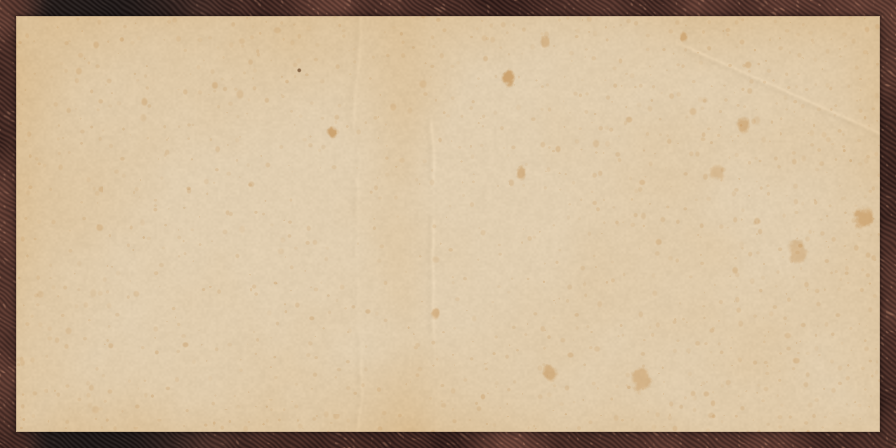
A Shadertoy shader for this texture:

```glsl
// Aged, stained parchment sheet set in a dark brown twill frame.

float hash(vec2 p) {
    vec3 q = fract(p.xyx * vec3(0.1031, 0.1030, 0.0973));
    q += dot(q, q.yzx + 33.33);
    return fract((q.x + q.y) * q.z);
}

float noise(vec2 p) {
    vec2 i = floor(p), f = fract(p);
    f = f * f * (3.0 - 2.0 * f);
    return mix(mix(hash(i), hash(i + vec2(1, 0)), f.x),
               mix(hash(i + vec2(0, 1)), hash(i + 1.0), f.x), f.y);
}

float fbm(vec2 p) {
    float sum = 0.0, gain = 0.5;
    for (int k = 0; k < 4; k++) {
        sum += gain * noise(p);
        p = mat2(1.6, 1.2, -1.2, 1.6) * p + 7.3;
        gain *= 0.5;
    }
    return sum;
}

float bell(float d, float width) {
    d /= width;
    return exp(-min(d * d, 60.0));
}

// Soft-edged blot with a ragged outline
float stain(vec2 p, vec2 centre, float radius) {
    vec2 d = (p - centre) * vec2(1.1, 0.9);
    float ragged = length(d) + radius * 1.1 * (fbm(p * 55.0) - 0.47);
    return 1.0 - smoothstep(radius * 0.55, radius + 0.003, ragged);
}

// Randomly sized specks, one candidate per grid cell
float specks(vec2 p, float cells, float density, float size) {
    vec2 g = p * cells, id = floor(g);
    float sum = 0.0;
    for (int j = -1; j <= 1; j++)
    for (int i = -1; i <= 1; i++) {
        vec2 c = id + vec2(i, j);
        vec2 spot = c + vec2(hash(c + 11.7), hash(c + 47.3));
        float radius = size * (0.4 + hash(c + 83.1));
        float d = length((g - spot) * vec2(1.0, 0.75 + 0.5 * hash(c + 5.9)));
        float shown = step(hash(c + 29.5), density) * (0.3 + 0.7 * hash(c + 61.0));
        sum = max(sum, shown * (1.0 - smoothstep(radius * 0.5, radius * 1.2, d)));
    }
    return sum;
}

// Thin raised fold: bright ridge beside a faint shadow
float fold(float d, float width) {
    return bell(d, width) - 0.6 * bell(d + 2.2 * width, 1.6 * width);
}

vec3 parchment(vec2 p, float aspect) {
    float edge = max(min(min(p.x, aspect - p.x), min(p.y, 1.0 - p.y)) - 0.036, 0.0);
    float right = smoothstep(0.9, 1.9, p.x);

    // Warm aging towards the rim, upper right and central fold
    float age = 0.5 * exp(-edge * 9.0)
              + 0.28 * right * smoothstep(0.35, 1.0, p.y)
              + 0.25 * bell(p.x - 0.9, 0.07)
              + 0.25 * bell(p.x - 0.2, 0.2) * smoothstep(0.2, 0.9, p.y)
              + 0.8 * (fbm(p * 3.5 + 2.0) - 0.45);
    vec3 col = mix(vec3(0.882, 0.806, 0.687), vec3(0.845, 0.725, 0.55), clamp(age, 0.0, 1.0));

    // Paper fibre and fine mottling
    col += 0.030 * (fbm(p * vec2(75.0, 95.0)) - 0.47);
    col += 0.022 * (noise(p * 190.0) - 0.5);

    // Vertical creases and the diagonal one at upper right
    float wobble = 0.022 * (fbm(vec2(p.y * 7.0, 3.0)) - 0.47);
    float patchy = smoothstep(0.25, 0.6, noise(vec2(p.y * 9.0, 8.0)));
    col += 0.030 * patchy * fold(p.x - 0.968 - wobble, 0.004);
    col += 0.020 * (1.0 - patchy * 0.6) * fold(p.x - 0.80 - 2.0 * wobble, 0.004);
    float slant = p.y - 0.90 + 0.45 * (p.x - 1.523) + 0.3 * wobble;
    col += 0.03 * smoothstep(1.48, 1.56, p.x) * fold(slant, 0.004);

    // Large blots
    float blot = stain(p, vec2(1.135, 0.828), 0.017);
    blot += stain(p, vec2(0.742, 0.703), 0.012);
    blot += 0.7 * stain(p, vec2(1.164, 0.615), 0.014);
    blot += 0.6 * stain(p, vec2(1.216, 0.906), 0.011);
    blot += 0.8 * stain(p, vec2(1.526, 0.919), 0.010);
    blot += 0.7 * stain(p, vec2(1.659, 0.719), 0.017);
    blot += 0.45 * stain(p, vec2(1.602, 0.615), 0.018);
    blot += 0.8 * stain(p, vec2(1.927, 0.513), 0.023);
    blot += 0.5 * stain(p, vec2(1.779, 0.440), 0.024);
    blot += 0.7 * stain(p, vec2(0.974, 0.302), 0.011);
    blot += 0.7 * stain(p, vec2(1.229, 0.167), 0.017);
    blot += 0.6 * stain(p, vec2(1.430, 0.154), 0.025);

    // Scattered foxing, denser to the right and near the rim
    float density = 0.12 + 0.2 * right + 0.2 * exp(-edge * 9.0);
    blot += 0.5 * specks(p, 17.0, density, 0.11);
    blot += 0.35 * specks(p + 3.0, 42.0, density + 0.15, 0.19);
    col = mix(col, vec3(0.77, 0.58, 0.35), 0.72 * min(blot, 1.0));
    float ink = 1.0 - smoothstep(0.002, 0.006, length(p - vec2(0.668, 0.843)));
    return mix(col, vec3(0.42, 0.28, 0.16), 0.75 * ink);
}

vec3 twill(vec2 p) {
    float rib = 0.5 + 0.5 * cos(6.2832 * (p.x * 65.0 + p.y * 85.0 + 0.7 * noise(p * 30.0)));
    float wear = 0.5 * rib + 1.3 * (fbm(p * 7.0 + 4.0) - 0.3);
    vec3 col = mix(vec3(0.20, 0.12, 0.105), vec3(0.43, 0.275, 0.23), wear);
    col += vec3(0.16, 0.13, 0.10) * rib * smoothstep(0.72, 1.0, noise(p * 100.0));
    // Nearly black stretch along the left of the top and bottom rails
    float burnt = smoothstep(0.03, 0.12, p.x) * (1.0 - smoothstep(0.22, 0.62, p.x));
    return mix(col, vec3(0.07, 0.06, 0.06) + 0.07 * rib, 0.85 * burnt);
}

void mainImage(out vec4 fragColor, in vec2 fragCoord) {
    vec2 p = fragCoord / iResolution.y;
    float aspect = iResolution.x / iResolution.y;
    vec2 inset = min(p, vec2(aspect, 1.0) - p);
    float rim = min(inset.x, inset.y) - 0.036, soft = 0.7 / iResolution.y;
    vec3 frame = twill(p) * (1.0 - 0.35 * exp(180.0 * min(rim, 0.0)));
    fragColor = vec4(mix(frame, parchment(p, aspect), smoothstep(-soft, soft, rim)), 1.0);
}
```
